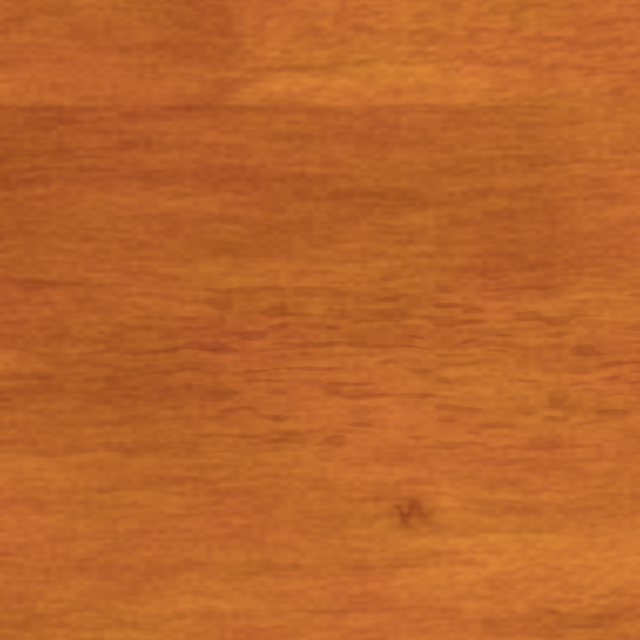
Give the GLSL for this texture, as a WebGL 1 fragment shader.

```glsl
precision highp float;
// Warm orange-brown wood boards with horizontal grain, pale figure and a knot.
// Broad shading, stretched noise streaks and short pores add up to one signed
// tone along a light-dark axis; a second noise drifts the hue from red to gold.
uniform vec2 u_resolution;

#define MEAN_COLOR vec3(0.733, 0.396, 0.169)
#define TONE_COLOR vec3(0.044, 0.040, 0.017)
#define HUE_COLOR vec3(-0.008, 0.018, -0.014)
#define SEAM_Y 0.836
#define PATCH_GAIN 1.6
#define STREAK_GAIN 2.3
#define FIBRE_GAIN 1.7
#define PORE_GAIN 1.3
#define RIPPLE_GAIN 1.9
#define MOTTLE_GAIN 1.1
#define KNOT_POS vec2(0.652, 0.195)

float hash(vec2 p) {
  vec3 q = fract(p.xyx * vec3(0.1031, 0.1030, 0.0973));
  q += dot(q, q.yzx + 33.33);
  return fract((q.x + q.y) * q.z);
}

// Value noise, centred on zero
float noise(vec2 p) {
  vec2 i = floor(p), f = fract(p);
  f = f * f * (3.0 - 2.0 * f);
  float low = mix(hash(i), hash(i + vec2(1.0, 0.0)), f.x);
  float high = mix(hash(i + vec2(0.0, 1.0)), hash(i + vec2(1.0, 1.0)), f.x);
  return mix(low, high, f.y) - 0.5;
}

float fbm(vec2 p) {
  float sum = 0.0, gain = 0.5;
  for (int i = 0; i < 4; i++) {
    sum += gain * noise(p);
    p = p * 2.03 + vec2(17.3, 9.1);
    gain *= 0.5;
  }
  return sum;
}

// Soft elliptical spot, 1 at its centre
float spot(vec2 p, vec2 centre, vec2 radius) {
  vec2 d = (p - centre) / radius;
  return exp(-dot(d, d));
}

// Thin broken line of dark grain that fades along its length
float grainLine(vec2 p, vec2 centre, float reach, float width) {
  float bend = 0.014 * noise(vec2(p.x * 6.0, centre.y * 91.0));
  float breaks = 0.8 + noise(vec2(p.x * 24.0, centre.y * 57.0));
  return breaks * spot(p + vec2(0.0, bend), centre, vec2(reach, width));
}

void main() {
  vec2 uv = gl_FragCoord.xy / u_resolution;
  vec2 p = uv + vec2(0.0, 0.016 * noise(uv * vec2(3.0, 5.0) + 4.0)
                        + 0.008 * noise(uv * vec2(13.0, 22.0))
                        + 0.004 * noise(uv * vec2(34.0, 40.0)));
  vec2 rough = uv + vec2(0.09, 0.03) * vec2(fbm(uv * vec2(9.0, 30.0)),
                                            fbm(uv * vec2(8.0, 14.0) + 30.0));

  // Boards: the main one darkens upward, the top strip has a pale right part
  float strip = smoothstep(SEAM_Y - 0.004, SEAM_Y + 0.004,
                           uv.y + 0.006 * noise(vec2(uv.x * 6.0, 2.0)));
  float board = mix(0.40, -0.85, smoothstep(0.12, 0.68, uv.y))
              + 0.9 * (uv.x - 0.5);
  board += 0.8 * smoothstep(0.84, 0.93, rough.x) * smoothstep(0.45, 0.65, uv.y);
  float topFigure = smoothstep(0.34, 0.39, rough.x);
  float top = mix(-0.6 + 0.6 * smoothstep(0.98, 0.86, uv.y), 0.75, topFigure);
  float lowFigure = smoothstep(0.59, 0.65, rough.x)
                  * smoothstep(0.20, 0.13, rough.y)
                  * smoothstep(0.03, 0.07, rough.y);
  float tone = mix(board + 0.9 * lowFigure, top, strip);

  // Pale lens in the strip, capped by a dark wavy line
  float arch = 0.905 - 0.25 * (uv.x - 0.68) * (uv.x - 0.68);
  float lens = smoothstep(0.35, 0.42, rough.x) * smoothstep(0.97, 0.90, rough.x);
  float above = rough.y - arch;
  tone += lens * (0.85 * spot(vec2(0.0, above), vec2(0.0, -0.025), vec2(0.021))
                - 1.0 * spot(vec2(0.0, above), vec2(0.0, 0.003), vec2(0.006)));

  // Grain: wide patches, broken streaks, two layers of fine fibres
  tone += PATCH_GAIN * fbm(p * vec2(3.2, 8.0) + 12.0);
  tone += STREAK_GAIN * fbm(p * vec2(3.6, 36.0) + 51.0) * mix(1.0, 0.5, strip);
  tone += FIBRE_GAIN * (0.6 * noise(p * vec2(14.0, 118.0) + 7.0)
                      + 0.5 * noise(p * vec2(30.0, 165.0) + 63.0));

  // Short dark pores, densest across the middle of the main board
  float poreZone = smoothstep(0.24, 0.33, uv.y) * smoothstep(0.64, 0.50, uv.y)
                 * mix(0.35, 1.0, smoothstep(0.1, 0.5, uv.x));
  float pores = smoothstep(0.08, 0.32, noise(p * vec2(23.0, 112.0) + 80.0));
  tone += PORE_GAIN * (0.2 - pores) * poreZone;

  // Slanted ripple inside the pale figure and along the lower right edge
  vec2 slant = vec2(uv.x + 0.6 * uv.y, uv.y - 0.35 * uv.x);
  float lowerEdge = spot(uv, vec2(0.95, 0.05), vec2(0.26, 0.03));
  float rippleZone = max(max(lowFigure, topFigure * strip) * 0.6, lowerEdge);
  tone += RIPPLE_GAIN * noise(slant * vec2(46.0, 115.0)) * rippleZone;
  tone -= 0.9 * lowerEdge;

  // Separate dark grain lines
  tone -= 1.2 * grainLine(p, vec2(0.08, 0.560), 0.24, 0.005);
  tone -= 1.1 * grainLine(p, vec2(0.25, 0.456), 0.30, 0.003);
  tone -= 1.3 * grainLine(p, vec2(0.46, 0.318), 0.12, 0.005);
  tone -= 1.0 * grainLine(p, vec2(0.45, 0.042), 0.35, 0.004);

  // Knot: ragged dark core, tail to the left, pale halo to the right
  vec2 k = uv + 0.026 * vec2(noise(uv * 38.0), noise(uv * 60.0 + 20.0));
  tone -= 2.0 * spot(k, KNOT_POS, vec2(0.034, 0.017));
  tone -= 1.2 * spot(k, KNOT_POS - vec2(0.022, -0.006), vec2(0.034, 0.007));
  tone += 1.0 * spot(k, KNOT_POS + vec2(0.048, 0.020), vec2(0.026, 0.022));

  // Fine mottling and slow hue drift
  tone += MOTTLE_GAIN * noise(uv * vec2(95.0, 135.0) + 3.0);
  float hue = 2.5 * fbm(rough * vec2(5.0, 11.0) + 70.0);
  vec3 color = MEAN_COLOR + TONE_COLOR * clamp(tone, -3.0, 2.6) + HUE_COLOR * hue;
  gl_FragColor = vec4(color, 1.0);
}
```
